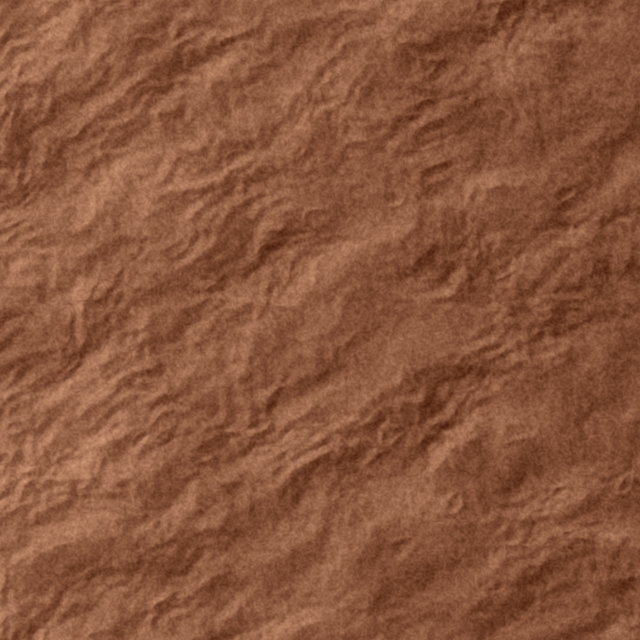
This texture is drawn by a three.js fragment shader. Its source:

```glsl
varying vec2 vUv;

vec2 hash2(vec2 p) {
  vec3 q = fract(p.xyx * vec3(0.1031, 0.1030, 0.0973));
  q += dot(q, q.yzx + 33.33);
  return fract((q.xx + q.yz) * q.zy);
}

float cornerSlope(vec2 cell, vec2 offset) {
  float angle = 6.2832 * hash2(cell + 71.0).x;
  return dot(vec2(cos(angle), sin(angle)), offset);
}

float gradientNoise(vec2 p) {
  vec2 i = floor(p), f = fract(p);
  vec2 u = f * f * f * (f * (f * 6.0 - 15.0) + 10.0);
  vec2 x = vec2(1.0, 0.0);
  return mix(
    mix(cornerSlope(i, f), cornerSlope(i + x.xy, f - x.xy), u.x),
    mix(cornerSlope(i + x.yx, f - x.yx), cornerSlope(i + x.xx, f - x.xx), u.x),
    u.y);
}

// Crest of a noise field, slightly rounded
float crest(vec2 p) {
  float n = gradientNoise(p);
  return 0.2 - sqrt(n * n + 0.002);
}

vec2 warp(vec2 p) {
  return vec2(gradientNoise(p + 3.0), gradientNoise(p + 47.0));
}

// Coordinates along and across the wind, flattening to the right
vec2 windSpace(vec2 p) {
  p += 0.035 * warp(p * 6.0) + 0.012 * warp(p * 19.0);
  p.y += 0.16 * p.x * p.x;
  return vec2(dot(p, vec2(0.82, 0.57)), dot(p, vec2(-0.57, 0.82)));
}

// Scattered worn pits with broken rims
float pits(vec2 p) {
  vec2 g = (p + 0.018 * warp(p * 22.0)) * 10.0, cell = floor(g);
  float h = 0.0;
  for (int j = -1; j <= 1; j++) {
    for (int i = -1; i <= 1; i++) {
      vec2 c = cell + vec2(float(i), float(j));
      vec2 seed = hash2(c + 19.0);
      vec2 d = g - c - hash2(c + 5.0);
      d.x -= 0.5 * d.y;
      float t = length(d) / mix(0.14, 0.38, seed.x * seed.x);
      float rim = exp(-8.0 * (t - 1.0) * (t - 1.0));
      float bowl = 1.0 - smoothstep(0.2, 1.0, t);
      h += step(0.62, seed.y) * (0.006 * rim - 0.012 * bowl);
    }
  }
  return h;
}

// Patches of rough ground, mostly left of centre
float roughness(vec2 p) {
  float patches = gradientNoise(p * 4.5 + 12.0) + 0.6 * gradientNoise(p * 10.0 + 31.0);
  return mix(0.45, 1.15, smoothstep(-0.3, 0.3, patches + 0.35 * (0.65 - p.x)));
}

float terrain(vec2 p) {
  vec2 w = windSpace(p);
  float h = 0.100 * crest(w * vec2(3.2, 9.0) + 7.0);
  h += 0.065 * gradientNoise(w * vec2(4.5, 14.0) + 23.0);
  h += 0.028 * crest(w * vec2(5.0, 17.0) + 210.0);
  float lumps = 0.044 * crest(w * vec2(9.0, 19.0) + 130.0);
  lumps += 0.045 * gradientNoise(w * vec2(16.0, 24.0) + 61.0);
  lumps += 0.026 * crest(w * vec2(26.0, 36.0) + 90.0);
  lumps += 0.020 * gradientNoise(w * vec2(48.0, 58.0) + 15.0);
  return h + roughness(p) * lumps + pits(p);
}

// Soft sand of mixed sizes, turned off the canvas axes
float sandGrain(vec2 p) {
  vec2 q = mat2(0.8, 0.6, -0.6, 0.8) * p;
  float g = 0.042 * gradientNoise(q * 72.0 + 4.0);
  g += 0.062 * gradientNoise(p.yx * vec2(118.0, 134.0) + 55.0);
  return g + 0.080 * gradientNoise((q + 0.004 * warp(p * 60.0)) * 205.0 + 9.0);
}

void main() {
  vec2 p = vUv;
  vec2 w = windSpace(p);

  // Low light from the upper left, with deeper shade on far sides
  vec2 toLight = 0.0021 * vec2(-0.78, 0.62);
  float slope = (terrain(p - toLight) - terrain(p + toLight)) / 0.0042;
  float shade = 0.054 * slope / (1.0 + 0.20 * abs(slope));
  shade *= slope < 0.0 ? 1.08 : 1.0;

  // Dusty streaks, paler toward the left
  shade += 0.095 * gradientNoise(w * vec2(2.2, 7.5) + 40.0);
  shade += 0.080 * gradientNoise(w * vec2(6.0, 15.0) + 170.0);
  shade += 0.050 * gradientNoise(p * 3.0 + 8.0);
  shade += 0.080 * (0.43 - p.x) + 0.010 * (p.y - 0.5);
  shade += 0.120 * crest(w * vec2(3.2, 9.0) + 7.0);
  shade += sandGrain(p);

  // Sparse bright specks
  vec2 g = p * 55.0;
  vec2 seed = hash2(floor(g) + 200.0);
  float speck = 1.0 - smoothstep(0.05, 0.16, length(fract(g) - 0.25 - 0.5 * seed));
  shade += 0.06 * speck * step(0.988, hash2(floor(g) + 333.0).y);

  vec3 rust = vec3(0.543, 0.343, 0.241);
  vec3 color = rust + shade * vec3(1.0, 0.93, 0.83);
  gl_FragColor = vec4(clamp(color, 0.0, 1.0), 1.0);
}
```
